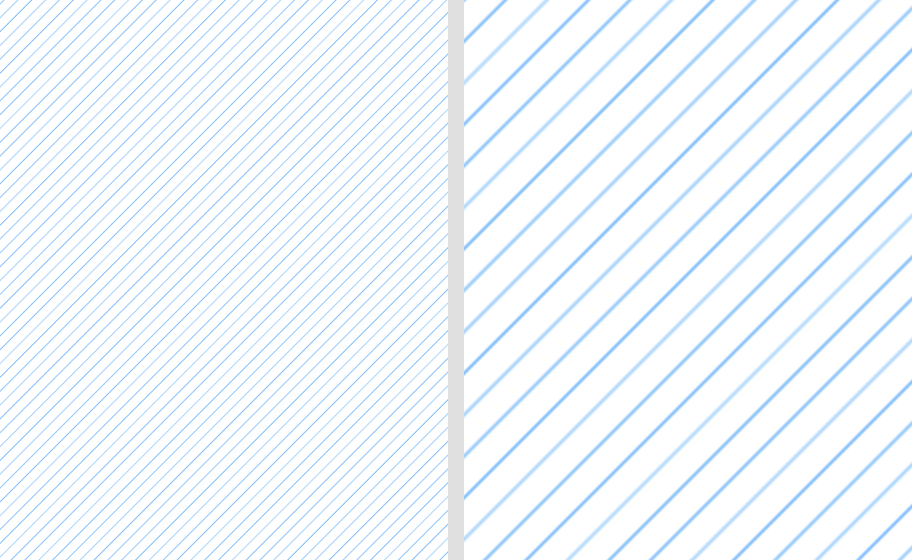
Left: the whole. Right: its middle third, enlarged.
Write a Shadertoy shader that draws this pattern.

```glsl
// Fine pale-blue pinstripes rising to the right at 45 degrees on white.
// A diagonal coordinate is repeated into periods; stripes that fall on a step
// of a fine lattice are narrow and dark, those between steps wide and pale.

const float STEPS = 512.0;          // lattice steps per canvas height
const float STRIPE_PERIOD = 12.645; // lengths below are in lattice steps
const float STRIPE_OFFSET = 3.71;
const float EDGE_SOFTNESS = 0.95;
const float PALE_HALF_WIDTH = 0.7;
const float DARK_HALF_WIDTH = 0.45;
const float PALE_STRENGTH = 0.46;
const float DARK_STRENGTH = 1.08;
const float TAU = 6.2831853;
const vec3 PAPER = vec3(1.0);
const vec3 INK = vec3(0.34, 0.66, 0.97);

// Signed distance to the nearest multiple of the period
float repeatCentered(float t, float period) {
    return (fract(t / period + 0.5) - 0.5) * period;
}

// Coverage of a band around zero, with a soft edge on each side
float bandCoverage(float d, float halfWidth, float softness) {
    return smoothstep(-softness, softness, d + halfWidth)
         - smoothstep(-softness, softness, d - halfWidth);
}

// 1 for a stripe centred on a lattice step, 0 for one halfway between
float latticeAlignment(float center) {
    return 0.5 + 0.5 * cos(TAU * center);
}

// Ink of the nearest stripe at diagonal coordinate s
float stripeInk(float s, float softness) {
    float d = repeatCentered(s - STRIPE_OFFSET, STRIPE_PERIOD);
    float alignment = latticeAlignment(s - d);
    float halfWidth = mix(PALE_HALF_WIDTH, DARK_HALF_WIDTH, alignment);
    float strength = mix(PALE_STRENGTH, DARK_STRENGTH, alignment);
    return strength * bandCoverage(d, halfWidth, softness);
}

void mainImage(out vec4 fragColor, in vec2 fragCoord) {
    // Diagonal coordinate from the top left corner, in lattice steps
    vec2 p = fragCoord / iResolution.y;
    float s = (p.x + 1.0 - p.y) * STEPS;

    // Edges never get finer than one pixel
    float softness = max(EDGE_SOFTNESS, STEPS / iResolution.y);

    fragColor = vec4(mix(PAPER, INK, stripeInk(s, softness)), 1.0);
}
```
